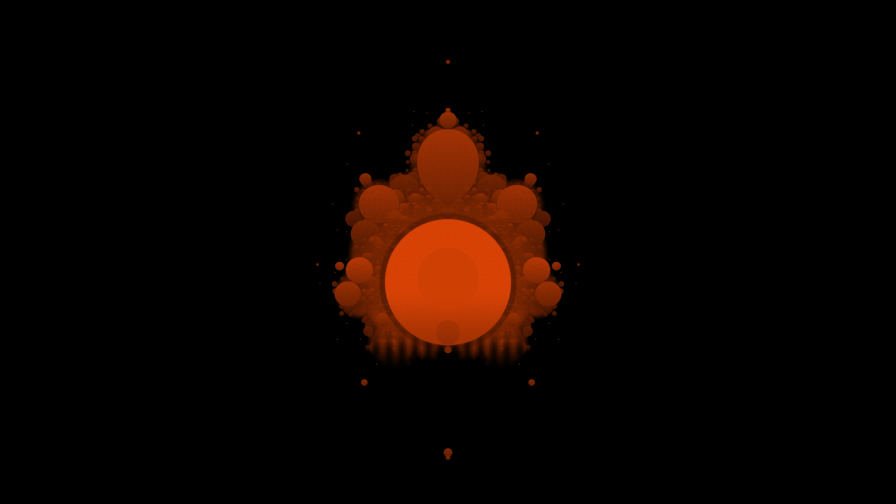
This background is drawn by a WebGL 2 fragment shader. Its source:

```glsl
#version 300 es
precision highp float;
// A glowing orange cluster of bubbles on black, mirrored left to right.
// A union of ellipses gives the body; hashed bubble grids roughen it, larger
// shaded bubbles and a bright central disc lie on top, with sparks around.
uniform vec2 u_resolution;
out vec4 fragColor;

const vec3 EMBER = vec3(1.0, 0.305, 0.02);
const vec2 DISC_CENTER = vec2(0.0, -0.060);
const float DISC_RADIUS = 0.125;

// Large bubbles: centre x, centre y, radius, brightness
const vec4 BUBBLES[11] = vec4[11](
  vec4(0.086, 0.125, 0.030, 0.42), vec4(0.164, 0.036, 0.029, 0.45),
  vec4(0.137, 0.095, 0.040, 0.58), vec4(0.164, 0.145, 0.012, 0.50),
  vec4(0.199, -0.083, 0.026, 0.56), vec4(0.176, -0.036, 0.027, 0.66),
  vec4(0.215, -0.028, 0.009, 0.55), vec4(0.130, -0.133, 0.013, 0.56),
  vec4(0.000, 0.262, 0.017, 0.55), vec4(0.000, 0.281, 0.005, 0.60),
  vec4(0.000, -0.194, 0.007, 0.60));

// Outlying sparks: centre x, centre y, radius
const vec3 SPARKS[6] = vec3[6](
  vec3(0.0, 0.377, 0.0042), vec3(0.177, 0.236, 0.0032),
  vec3(0.259, -0.025, 0.0026), vec3(0.166, -0.259, 0.0065),
  vec3(0.0, -0.398, 0.0085), vec3(0.0, -0.408, 0.0045));

vec2 hash2(vec2 p) {
  vec3 q = fract(p.xyx * vec3(0.1031, 0.1030, 0.0973));
  q += dot(q, q.yzx + 33.33);
  return fract((q.xx + q.yz) * q.zy);
}

float gradientNoise(vec2 p) {
  vec2 i = floor(p), f = fract(p), u = f * f * (3.0 - 2.0 * f);
  vec2 e = vec2(0.0, 1.0);
  float a = dot(hash2(i) - 0.5, f);
  float b = dot(hash2(i + e.yx) - 0.5, f - e.yx);
  float c = dot(hash2(i + e) - 0.5, f - e);
  float d = dot(hash2(i + 1.0) - 0.5, f - 1.0);
  return mix(mix(a, b, u.x), mix(c, d, u.x), u.y);
}

float cover(float d, float px) { return 1.0 - smoothstep(-px, px, d); }

float ellipse(vec2 p, vec2 r) { return (length(p / r) - 1.0) * min(r.x, r.y); }

// Silhouette of the mirrored cluster: crown, shoulders, belly, hips, feet
float bodyDistance(vec2 p) {
  float d = ellipse(p - vec2(0.0, 0.176), vec2(0.079, 0.082));
  d = min(d, length(p - vec2(0.137, 0.092)) - 0.055);
  d = min(d, length(p - vec2(0.0, -0.020)) - 0.200);
  d = min(d, length(p - vec2(0.174, -0.082)) - 0.052);
  return min(d, length(p - vec2(0.108, -0.180)) - 0.052);
}

// Lays a shaded ellipse over the glow: lighter above, faint below
float layBubble(float glow, vec2 p, vec2 r, float level, float px) {
  float shade = level * (0.92 + 0.16 * clamp(p.y / r.y, -1.0, 1.0));
  return mix(glow, max(shade, glow), cover(ellipse(p, r), px));
}

// One jittered bubble per cell, kept whole when its centre is in the body
float bubbleGrid(float glow, vec2 p, float cells, float px) {
  vec2 id = floor(p * cells);
  vec2 h = hash2(id + cells);
  float r = 0.20 + 0.22 * h.x;
  vec2 center = (id + 0.5 + (h.yx - 0.5) * (1.0 - 2.0 * r)) / cells;
  float d = bodyDistance(center);
  float kept = step(d, 0.004) * step(0.3, h.y);
  float level = mix(0.46, 0.28, smoothstep(-0.05, 0.004, d)) + 0.08 * h.x;
  return mix(glow, layBubble(glow, p - center, vec2(r / cells), level, px), kept);
}

// Tiny dim dots that thin out away from the body
float dust(vec2 p, float cells, float px) {
  vec2 id = floor(p * cells);
  vec2 h = hash2(id + 7.0);
  vec2 center = (id + 0.3 + 0.4 * h) / cells;
  float reach = smoothstep(0.09, 0.0, bodyDistance(center));
  float kept = step(1.0 - 0.28 * reach, hash2(id + 41.0).x);
  return 0.34 * kept * cover(length(p - center) - 0.0012, px);
}

void main() {
  vec2 q = (gl_FragCoord.xy - 0.5 * u_resolution) / u_resolution.y;
  vec2 p = vec2(abs(q.x), q.y);
  float px = 0.8 / u_resolution.y;
  float grain = gradientNoise(p * 190.0);

  // Dim body, warmer towards the disc
  float d = bodyDistance(p);
  float discDist = length(p - DISC_CENTER) - DISC_RADIUS;
  float glow = mix(0.46, 0.27, smoothstep(0.01, 0.11, discDist));
  glow += 0.12 * grain + 0.10 * gradientNoise(p * 45.0);
  glow *= 1.0 - smoothstep(-0.014, 0.003, d);
  for (float cells = 24.0; cells < 110.0; cells *= 1.7) {
    glow = bubbleGrid(glow, p, cells, px);
  }

  // Hanging columns below, parted in the middle
  float hang = smoothstep(-0.15, -0.20, p.y);
  float column = 0.5 + 0.5 * cos(6.2832 * p.x / 0.026);
  glow *= mix(1.0, 0.35 + 0.75 * column, hang) * smoothstep(-0.238, -0.170, p.y);
  glow *= mix(1.0, smoothstep(0.012, 0.040, p.x), smoothstep(-0.185, -0.205, p.y));

  // Large bubbles and the crowning egg
  for (int i = 0; i < 11; i++) {
    vec4 b = BUBBLES[i];
    glow = layBubble(glow, p - b.xy, vec2(b.z, b.z * 0.95), b.w + 0.1 * grain, px);
  }
  vec2 egg = p - vec2(0.0, 0.172);
  egg.x *= 1.0 - 1.2 * egg.y;
  glow = layBubble(glow, egg, vec2(0.061, 0.072), 0.59 + 0.06 * grain, px);

  // Disc with a dark rim, an inner disc and a small lower bubble
  glow *= 1.0 - 0.22 * cover(abs(discDist - 0.006) - 0.005, 0.003);
  float light = mix(0.64, 0.84, smoothstep(-0.185, -0.07, p.y)) + 0.05 * grain;
  float inner = cover(length(p - vec2(0.0, -0.053)) - 0.061, px);
  light = mix(light, 0.80, 0.8 * inner);
  float lower = cover(ellipse(p - vec2(0.0, -0.160), vec2(0.023, 0.025)), px);
  light = mix(light, 0.60 + 2.0 * (p.y + 0.160), 0.8 * lower);
  glow = mix(glow, light, cover(discDist, px));

  // Sparks and dust outside
  for (int i = 0; i < 6; i++) {
    vec3 s = SPARKS[i];
    glow = layBubble(glow, p - s.xy, vec2(s.z), 0.48, px);
  }
  glow = max(glow, dust(p, 38.0, px));

  fragColor = vec4(EMBER * clamp(glow, 0.0, 1.0), 1.0);
}
```
